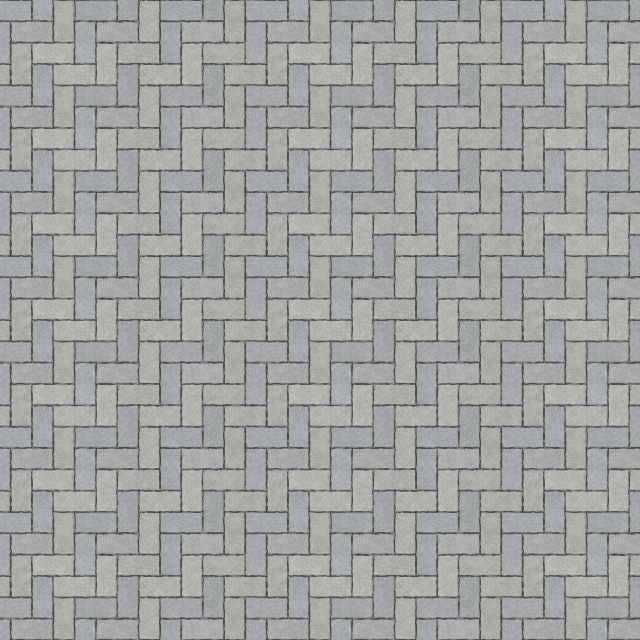
Reproduce this texture procedurally as a three.js fragment shader.

```glsl
varying vec2 vUv;

const float CELLS = 30.0;                  // half-brick cells across the canvas
const float WEAVE = 4.0;                   // cells per herringbone repeat
const vec2 WEAR_PERIOD = vec2(12.0, 4.0);  // cells before the wear repeats
const float JOINT_HALF = 0.026;            // in cells, as are the next four
const float JOINT_SOFT = 0.042;
const float EDGE_WOBBLE = 0.022;
const float CORNER = 0.035;
const float SHADOW_WIDTH = 0.10;
const float SHADOW = 0.07;
const float GRAIN = 0.055;
const float MOTTLE = 0.035;
const float BRICK_VARIATION = 0.022;
const vec3 WARM_STONE = vec3(0.688, 0.698, 0.670);
const vec3 BLUE_STONE = vec3(0.630, 0.642, 0.655);
const vec3 JOINT_DARK = vec3(0.300, 0.300, 0.285);
const vec3 JOINT_SAND = vec3(0.490, 0.490, 0.465);

float hash(vec2 p) {
  vec3 h = fract(vec3(p.xyx) * 0.1031);
  h += dot(h, h.yzx + 33.33);
  return fract((h.x + h.y) * h.z);
}

float noise(vec2 p) {
  vec2 i = floor(p);
  vec2 f = fract(p);
  f = f * f * (3.0 - 2.0 * f);
  return mix(mix(hash(i), hash(i + vec2(1.0, 0.0)), f.x),
             mix(hash(i + vec2(0.0, 1.0)), hash(i + 1.0), f.x), f.y);
}

float fbm(vec2 p) {
  float sum = 0.0;
  float weight = 0.5;
  for (int i = 0; i < 3; i++) {
    sum += weight * noise(p);
    p = p * 2.1 + 7.3;
    weight *= 0.5;
  }
  return sum / 0.875;
}

float roundedBox(vec2 p, vec2 halfSize, float radius) {
  vec2 d = abs(p) - halfSize + radius;
  return length(max(d, 0.0)) + min(max(d.x, d.y), 0.0) - radius;
}

void main() {
  // Grid with rows counted downward, columns set off by half a cell
  vec2 grid = vec2(vUv.x * CELLS + 0.5, (1.0 - vUv.y) * CELLS);
  vec2 origin = floor(grid);

  // Steps 0 and 1 lie flat; steps 3 and 2 are the top and bottom of an upright
  float kind = mod(origin.x - origin.y, WEAVE);
  bool flatBrick = kind < 1.5;
  if (kind > 0.5 && flatBrick) origin.x -= 1.0;
  if (kind > 1.5 && kind < 2.5) origin.y -= 1.0;
  vec2 size = flatBrick ? vec2(2.0, 1.0) : vec2(1.0, 2.0);
  vec2 local = grid - origin;

  // Seeded coordinates repeat the wear along with the bricks
  vec2 id = mod(origin, WEAR_PERIOD);
  float seed = hash(id + 3.7);
  vec2 wear = local + id * 5.0 + 11.0;

  // Stone: woven tint, mottling and fine grain
  vec2 place = mod(origin, WEAVE);
  float blueness = flatBrick ? max(0.0, 1.0 - 0.5 * place.y)
                             : 0.85 * (1.0 - mod(place.x, 2.0));
  blueness += (fbm(wear * 1.7) - 0.5) * 0.7 + (seed - 0.5) * 0.25;
  vec3 color = mix(WARM_STONE, BLUE_STONE, clamp(blueness, 0.0, 1.0));
  color += (seed - 0.5) * 2.0 * BRICK_VARIATION;
  color += (fbm(wear * 3.0 + 19.0) - 0.5) * 2.0 * MOTTLE;
  color += (noise(wear * 15.0) - 0.5) * 2.0 * GRAIN * 0.6;
  color += (noise(wear * 27.0 + 5.0) - 0.5) * 2.0 * GRAIN * 0.4;

  // Soft shade on the lower and right edges
  vec2 toFarEdge = size - local;
  float farEdge = min(toFarEdge.x, toFarEdge.y);
  color -= SHADOW * (1.0 - smoothstep(0.0, SHADOW_WIDTH, farEdge));

  // Worn joint with patches of pale sand
  float inset = -roundedBox(local - 0.5 * size, 0.5 * size, CORNER);
  inset += (noise(wear * 8.0 + 31.0) - 0.5) * 2.0 * EDGE_WOBBLE;
  float joint = 1.0 - smoothstep(JOINT_HALF - 0.01, JOINT_HALF + JOINT_SOFT, inset);
  float sand = smoothstep(0.35, 0.85, noise(wear * 6.0 + 43.0));
  color = mix(color, mix(JOINT_DARK, JOINT_SAND, sand), joint);

  gl_FragColor = vec4(color, 1.0);
}
```
